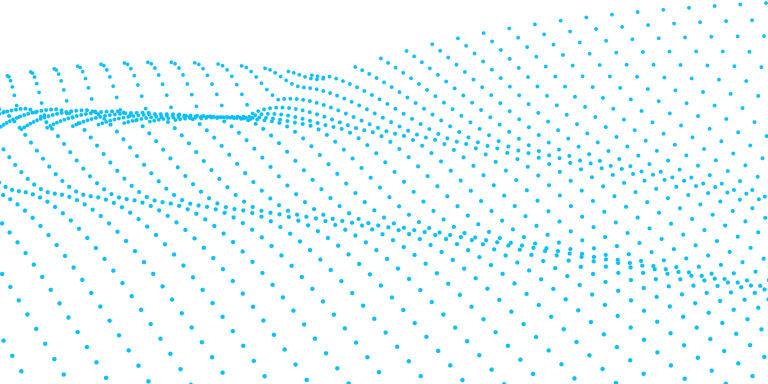
This background is drawn by a Shadertoy shader. Its source:

```glsl
#define DOT_COLOR vec3(0.02, 0.75, 1.0)
#define PAPER_COLOR vec3(1.0)
#define NEAR_ROWS 22.0
#define MIDDLE_ROWS 16.0
#define HILL_ROWS 16.0
#define FAR_ROWS 7.0
#define NEAR_SPACING 0.112
#define FAR_SPACING 0.061
#define ROW_SHIFT 0.28
#define NEAR_RADIUS 0.0057
#define FAR_RADIUS 0.0047

const float HALF_PI = 1.5707963;

// Crest lines of the sheet, from the nearest to the farthest
float nearEdge(float x)  { return -0.04 - 0.08 * x; }
float lowerFold(float x) { return 0.505 - 0.06 * x - 0.034 * x * x; }
float upperFold(float x) { return 0.718 - 0.01 * x - 0.053 * x * x; }
float hillCrest(float x) {
    float slope = 1.02 - 0.32 * exp(-1.81 * (x - 0.65));
    return max(0.66 + 0.06 * x, slope);
}
float farCrest(float x)  { return 0.838 - 0.22 * (x - 0.42) * (x - 0.42); }

// Height of one row of the sheet at x
float sheetHeight(float row, float x) {
    if (row < NEAR_ROWS)
        return mix(nearEdge(x), lowerFold(x), sin(HALF_PI * row / NEAR_ROWS));
    row -= NEAR_ROWS;
    if (row < MIDDLE_ROWS)
        return mix(lowerFold(x), upperFold(x), smoothstep(0.0, 1.0, row / MIDDLE_ROWS));
    row -= MIDDLE_ROWS;
    if (row <= HILL_ROWS)
        return mix(upperFold(x), hillCrest(x), pow(row / HILL_ROWS, 1.4));
    row -= HILL_ROWS;
    // The far slope is hidden where the hill stands in front of it
    if (farCrest(x) < hillCrest(x)) return -1.0;
    return mix(hillCrest(x), farCrest(x), sin(HALF_PI * row / FAR_ROWS));
}

void mainImage(out vec4 fragColor, in vec2 fragCoord) {
    vec2 p = fragCoord / iResolution.y;
    float pixel = 1.0 / iResolution.y;
    float centerX = 0.5 * iResolution.x / iResolution.y;
    float lastRow = NEAR_ROWS + MIDDLE_ROWS + HILL_ROWS + FAR_ROWS;
    float ink = 0.0;

    // Each row needs only its dot nearest in x
    for (float row = 0.0; row <= lastRow; row++) {
        float depth = row / lastRow;
        float spacing = mix(NEAR_SPACING, FAR_SPACING, depth);
        float radius = mix(NEAR_RADIUS, FAR_RADIUS, depth);
        float shift = ROW_SHIFT * row;
        float column = round((p.x - centerX) / spacing + shift);
        float dotX = centerX + (column - shift) * spacing;
        float dist = length(p - vec2(dotX, sheetHeight(row, dotX))) - radius;
        ink = max(ink, 1.0 - smoothstep(-0.7 * pixel, 0.7 * pixel, dist));
    }

    fragColor = vec4(mix(PAPER_COLOR, DOT_COLOR, ink), 1.0);
}
```
